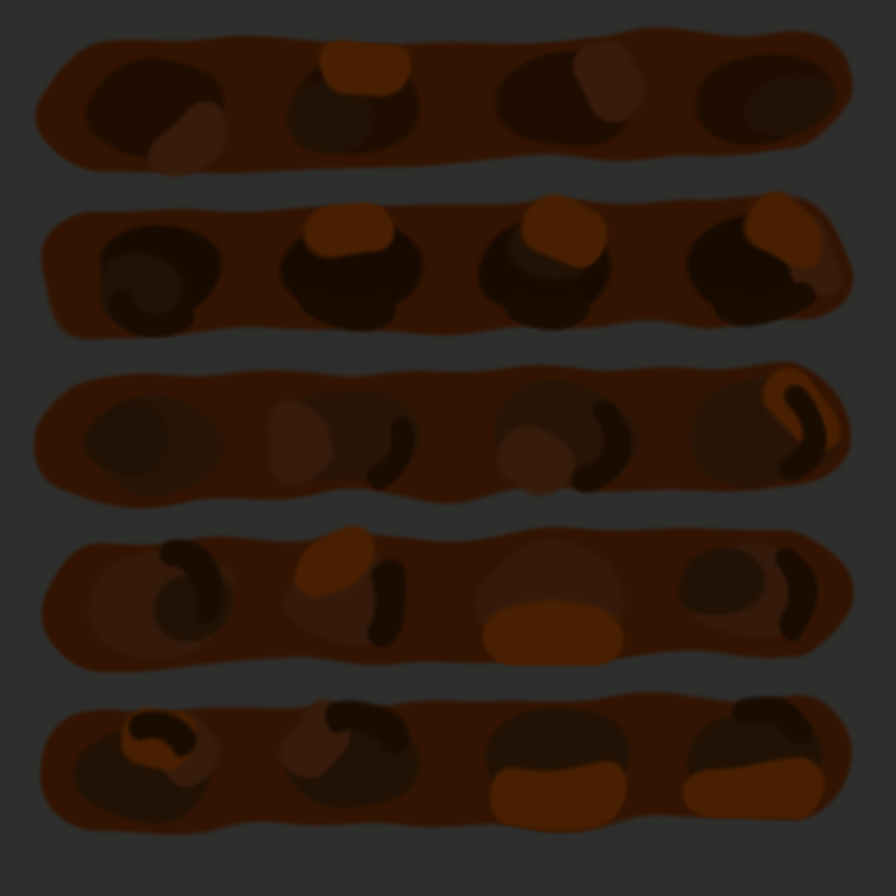
A Shadertoy shader for this pattern:

```glsl
#define ROWS 5
#define COLS 4
#define ROW_PITCH 0.185
#define COL_PITCH 0.222
#define TOP_ROW_Y 0.887
#define FIRST_COL_X 0.175
#define BAR_RADIUS 0.069
#define CORE_RADII vec2(0.080, 0.057)
#define WOBBLE 0.022
#define SOFT 0.0045
#define TILT 0.022
#define STROKE_RADIUS 0.0145

const vec3 GROUND = vec3(0.180, 0.180, 0.175);
const vec3 BAR    = vec3(0.200, 0.080, 0.006);
const vec3 ORANGE = vec3(0.285, 0.122, 0.002);
const vec3 TAN    = vec3(0.215, 0.108, 0.045);
const vec3 OLIVE  = vec3(0.130, 0.070, 0.018);
const vec3 SOOT   = vec3(0.100, 0.046, 0.005);

// Which columns of each row carry an accent, one bit per column
const int ORANGE_BITS[ROWS] = int[](2, 14, 8, 6, 13);
const int TAN_BITS[ROWS]    = int[](5, 8, 6, 0, 3);
const int OLIVE_BITS[ROWS]  = int[](10, 5, 1, 9, 0);
const int STROKE_BITS[ROWS] = int[](0, 15, 14, 11, 11);

vec2 hash2(vec2 p) {
    p = vec2(dot(p, vec2(127.1, 311.7)), dot(p, vec2(269.5, 183.3)));
    return fract(sin(p) * 43758.5);
}

float gradientNoise(vec2 p) {
    vec2 i = floor(p), f = fract(p);
    vec2 u = f * f * (3.0 - 2.0 * f);
    vec2 e = vec2(1.0, 0.0);
    float a = dot(hash2(i) * 2.0 - 1.0, f);
    float b = dot(hash2(i + e) * 2.0 - 1.0, f - e);
    float c = dot(hash2(i + e.yx) * 2.0 - 1.0, f - e.yx);
    float d = dot(hash2(i + 1.0) * 2.0 - 1.0, f - 1.0);
    return mix(mix(a, b, u.x), mix(c, d, u.x), u.y);
}

float sdEllipse(vec2 p, vec2 radii) {
    return (length(p / radii) - 1.0) * radii.y;
}

float sdPill(vec2 p, float halfLength, float radius) {
    return length(vec2(max(abs(p.x) - halfLength, 0.0), p.y)) - radius;
}

// Arc centred on the +y axis
float sdArc(vec2 p, float aperture, float radius, float width) {
    p.x = abs(p.x);
    vec2 sc = vec2(sin(aperture), cos(aperture));
    float d = sc.y * p.x > sc.x * p.y ? length(p - sc * radius)
                                     : abs(length(p) - radius);
    return d - width;
}

// Local frame whose +y axis points along the angle
vec2 facing(vec2 p, float angle) {
    vec2 dir = vec2(cos(angle), sin(angle));
    return vec2(dot(p, vec2(dir.y, -dir.x)), dot(p, dir));
}

vec2 onRim(float angle) {
    return vec2(cos(angle), sin(angle)) * CORE_RADII * 0.72;
}

void paint(inout vec3 col, vec3 ink, float d) {
    col = mix(col, ink, 1.0 - smoothstep(-SOFT, SOFT, d));
}

bool has(int bits, int column) {
    return ((bits >> column) & 1) == 1;
}

vec3 coreColor(int row) {
    vec3 tones[ROWS] = vec3[](vec3(0.125, 0.050, 0.004), vec3(0.092, 0.040, 0.002),
        vec3(0.158, 0.078, 0.025), TAN * 0.96, OLIVE);
    return tones[row];
}

void paintCell(inout vec3 col, vec2 p, int row, int column) {
    vec2 h = hash2(vec2(column, row) + 3.7);
    vec2 k = hash2(vec2(row, column) + 19.3);
    p -= (h - 0.5) * vec2(0.025, 0.012);
    paint(col, coreColor(row), sdEllipse(p, CORE_RADII * mix(0.88, 1.06, k.x)));

    // Inner stain and pale patch
    float angle = 6.283 * h.x;
    if (has(OLIVE_BITS[row], column))
        paint(col, OLIVE, sdEllipse(p - onRim(angle) * 0.6, vec2(0.050, 0.038)));
    angle = 6.283 * k.y;
    if (has(TAN_BITS[row], column))
        paint(col, TAN, sdPill(facing(p - onRim(angle), angle), 0.015, 0.031));

    // Glowing patch across the rim: upper side, or wide along the lower right
    bool low = row >= 3 && column >= 2;
    angle = low ? -1.571 : 1.571 + (h.y - 0.5) * 2.0;
    if (has(ORANGE_BITS[row], column))
        paint(col, ORANGE, sdPill(facing(p - onRim(angle), angle), low ? 0.045 : 0.018, 0.031));

    // Dark stroke following the rim, turning from row to row
    angle = -2.3 + 0.88 * float(row) + (k.x - 0.5) * 0.9;
    if (has(STROKE_BITS[row], column))
        paint(col, SOOT, sdArc(facing(p, angle), mix(0.55, 0.85, h.x), 0.056, STROKE_RADIUS));
}

void mainImage(out vec4 fragColor, in vec2 fragCoord) {
    vec2 uv = fragCoord / iResolution.y;
    vec2 p = uv + WOBBLE * vec2(gradientNoise(uv * 11.0), gradientNoise(uv * 9.0 + 40.0));
    p.y -= TILT * (uv.x - 0.5);
    int row = clamp(int(floor((TOP_ROW_Y - p.y) / ROW_PITCH + 0.5)), 0, ROWS - 1);
    p.y -= TOP_ROW_Y - ROW_PITCH * float(row);

    vec3 col = GROUND;
    paint(col, BAR, sdPill(p - vec2(0.496, 0.0), 0.384, BAR_RADIUS));
    for (int column = 0; column < COLS; column++)
        paintCell(col, p - vec2(FIRST_COL_X + COL_PITCH * float(column), 0.0), row, column);
    fragColor = vec4(col, 1.0);
}
```
